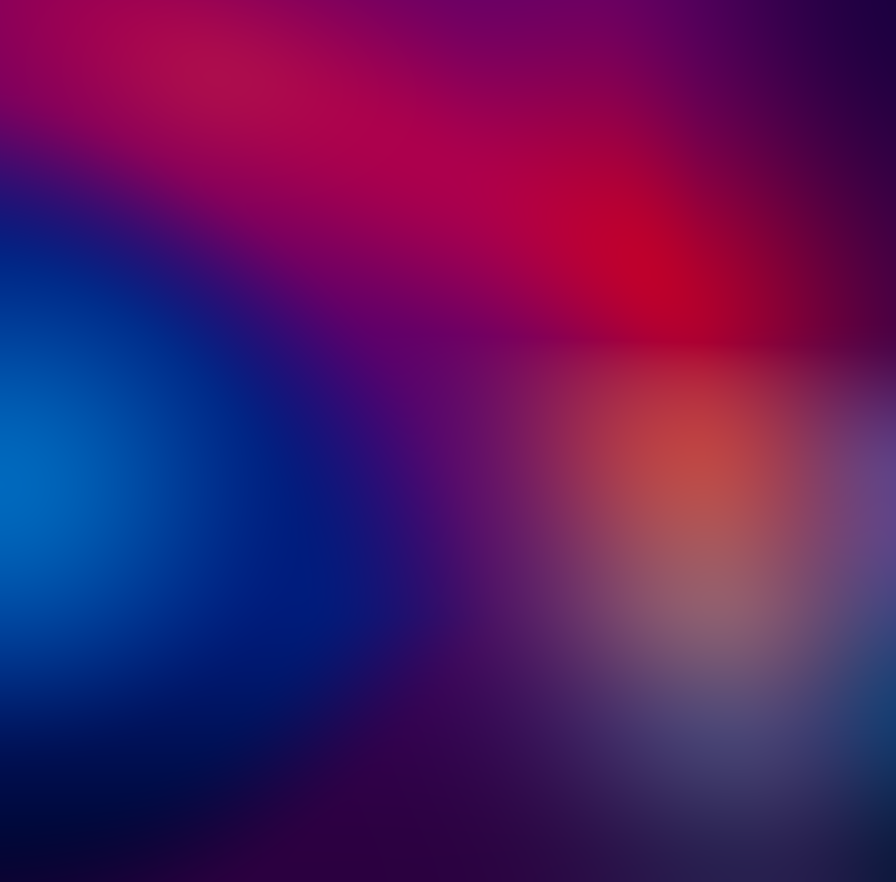
This background is drawn by a Shadertoy shader. Its source:

```glsl
// A blurred colour field: a crimson ribbon bends over violet, with a blue pool
// at the left and an orange lamp fading to slate at the right.
// Each part is a soft mask (bell curve or ellipse) mixed over the one before.

float bell(float d, float width) {
    return exp(-d * d / (width * width));
}

// Violet ground, dark plum below and purple above
vec3 violetGround(float y) {
    vec3 c = mix(vec3(.17, 0, .25), vec3(.27, 0, .45), smoothstep(0., .5, y));
    return mix(c, vec3(.38, 0, .41), smoothstep(.5, .95, y));
}

// Ribbon falling from the upper left, redder and wider to the right
vec3 addRibbon(vec3 c, vec2 p) {
    float d = p.y - max(1. - .3 * p.x - .17 * p.x * p.x, .66);
    float width = d < 0. ? .18 : mix(.15, .2, smoothstep(.5, .7, p.x));
    vec3 crimson = mix(vec3(.675, 0, .3), vec3(.755, 0, .165), smoothstep(.5, .75, p.x));
    crimson.g += .05 * bell(length((p - vec2(.24, .91)) * vec2(1., 1.5)), .13);
    return mix(c, crimson, bell(d, width) * smoothstep(-.3, .25, p.x));
}

// Shade in the upper right, cool blue below it
vec3 addRightSide(vec3 c, vec2 p) {
    vec3 shade = mix(vec3(.24, 0, .27), vec3(.11, 0, .25), smoothstep(.65, 1., p.y));
    c = mix(c, shade, smoothstep(.68, 1.05, p.x + .15 * (p.y - .8)));
    vec3 cool = mix(vec3(0, .08, .2), vec3(0, .23, .45), smoothstep(0., .22, p.y));
    cool = mix(cool, vec3(.31, .25, .57), smoothstep(.18, .42, p.y));
    return mix(c, cool, smoothstep(.75, 1., p.x) * (1. - smoothstep(.45, .64, p.y)));
}

// Lamp with a defined upper rim and a long slate tail
vec3 addLamp(vec3 c, vec2 p) {
    vec3 lamp = mix(vec3(.155, .125, .31), vec3(.295, .28, .47), smoothstep(0., .2, p.y));
    lamp = mix(lamp, vec3(.57, .38, .44), smoothstep(.15, .33, p.y));
    lamp = mix(lamp, vec3(.82, .32, .24), smoothstep(.28, .52, p.y));
    float d = p.x - (.84 - .13 * p.y);
    float rim = 1. - exp(-max(.635 - .03 * p.x - p.y, 0.) / .07);
    return mix(c, lamp, rim * bell(d, d < 0. ? .2 : .16));
}

// Slanted navy ellipse with a bright core on the left edge
vec3 addBluePool(vec3 c, vec2 p) {
    float r = length(vec2(p.x / .37, (p.y - .38 + .25 * p.x) / .34));
    r += 4. * p.x * max(.3 - p.y, 0.);
    vec3 blue = mix(vec3(0, .015, .17), vec3(0, .11, .49), smoothstep(-.05, .35, p.y));
    float core = length(vec2(p.x / .36, (p.y - .45) / .33));
    blue = mix(blue, vec3(0, .41, .74), 1. - smoothstep(0., 1., core));
    return mix(c, blue, 1. - smoothstep(.9, 1.55, r));
}

void mainImage(out vec4 fragColor, in vec2 fragCoord) {
    vec2 p = fragCoord / iResolution.xy;
    vec3 colour = violetGround(p.y);
    colour = addRibbon(colour, p);
    colour = addRightSide(colour, p);
    colour = addLamp(colour, p);
    colour = addBluePool(colour, p);
    fragColor = vec4(colour, 1.);
}
```
